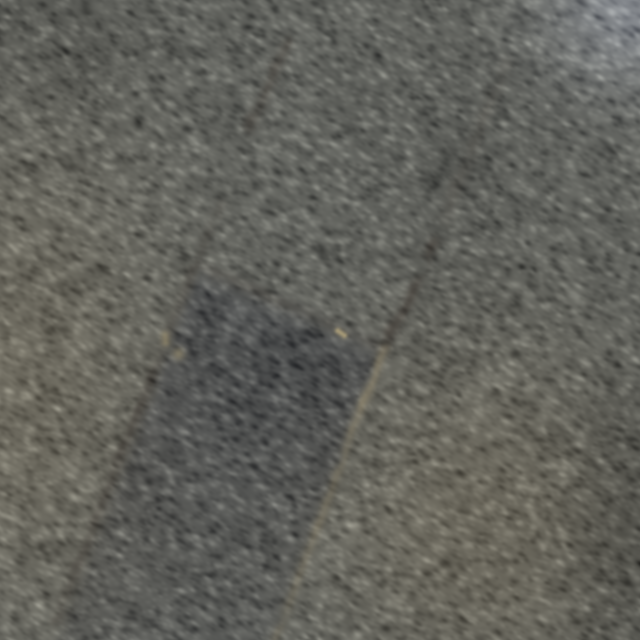
Give the GLSL for this texture, as a Shadertoy shader.

```glsl
float hash(vec2 cell) {
    vec3 q = fract(cell.xyx * vec3(0.1031, 0.1030, 0.0973));
    q += dot(q, q.yzx + 33.33);
    return fract((q.x + q.y) * q.z);
}

// Cellular noise: one soft grain of random tone per jittered cell, about -1 to 1
float grains(vec2 p) {
    vec2 home = floor(p);
    float sum = 0.0;
    for (int j = -1; j <= 1; j++)
    for (int i = -1; i <= 1; i++) {
        vec2 cell = home + vec2(i, j);
        vec2 center = cell + vec2(hash(cell + 7.0), hash(cell + 151.0));
        vec2 d = p - center;
        sum += (2.0 * hash(cell + 311.0) - 1.0) * exp(-4.0 * dot(d, d));
    }
    return sum;
}

vec2 rotate(vec2 p, float angle) {
    float c = cos(angle), s = sin(angle);
    return vec2(c * p.x + s * p.y, c * p.y - s * p.x);
}

// Soft stroke from a to b, 1 on its axis
float stroke(vec2 p, vec2 a, vec2 b, float radius) {
    vec2 ab = b - a;
    float t = clamp(dot(p - a, ab) / dot(ab, ab), 0.0, 1.0);
    float d = length(p - a - ab * t) / radius;
    return exp(-d * d);
}

float glow(vec2 p, vec2 center, vec2 size) {
    vec2 d = (p - center) / size;
    return exp(-dot(d, d));
}

// Broad lighting and warm or cool tint of the stone
vec3 stoneTone(vec2 p) {
    const vec3 coolGrey = vec3(0.386, 0.392, 0.373);
    const vec3 warmGrey = vec3(0.432, 0.417, 0.368);
    float warmth = 0.85 * glow(p, vec2(0.02, 0.40), vec2(0.25, 0.42))
                 + 0.90 * glow(p, vec2(0.76, 0.18), vec2(0.27, 0.30));
    vec3 tone = mix(coolGrey, warmGrey, min(warmth, 1.0));
    tone *= 1.0 - 0.10 * glow(p, vec2(0.0, 1.0), vec2(0.30, 0.16));
    tone *= 1.0 - 0.20 * glow(p, vec2(1.02, 0.12), vec2(0.13, 0.26));
    tone *= 1.0 - 0.07 * glow(p, vec2(0.72, 0.74), vec2(0.16, 0.18));
    tone += vec3(0.15, 0.16, 0.20) * glow(p, vec2(1.0, 1.0), vec2(0.14, 0.13));
    return tone;
}

// Slanted darker slab, fading toward the bottom
float slabMask(vec2 p) {
    float left = 0.306 + (p.y - 0.59) * 0.375;
    float right = 0.60 + (p.y - 0.45) * 0.378;
    float top = 0.59 - (p.x - 0.306) * 0.44;
    float inside = smoothstep(-0.012, 0.025, p.x - left)
                 * smoothstep(-0.012, 0.025, right - p.x)
                 * smoothstep(-0.025, 0.045, top - p.y);
    return inside * mix(0.5, 1.0, smoothstep(0.05, 0.42, p.y));
}

void mainImage(out vec4 fragColor, in vec2 fragCoord) {
    const vec3 slabTint = vec3(0.80, 0.81, 0.86);
    const vec3 darkJoint = vec3(0.285, 0.268, 0.245);
    const vec3 paleJoint = vec3(0.51, 0.48, 0.40);
    const vec3 chipColor = vec3(0.66, 0.61, 0.47);
    const float grainAngle = -0.50;

    vec2 p = fragCoord / iResolution.xy;
    float patches = grains(p * 13.0);
    float blotches = grains(p * 38.0 + 20.0);
    vec2 wobbly = p + 0.004 * vec2(blotches, patches);

    // Stone and slab
    vec3 color = stoneTone(p);
    color *= mix(vec3(1.0), slabTint, slabMask(wobbly));
    color *= 1.0 + 0.035 * patches + 0.04 * blotches;

    // Joints: dark seams, then the worn pale one
    vec2 leftCorner = vec2(0.306, 0.59);
    vec2 rightCorner = vec2(0.60, 0.455);
    vec2 rightBend = vec2(0.684, 0.63);
    float wear = 0.75 + 0.5 * blotches + 0.3 * patches;
    float seam = 0.50 * stroke(wobbly, leftCorner, vec2(0.09, 0.03), 0.009);
    seam = max(seam, 0.75 * stroke(wobbly, rightCorner, rightBend, 0.009));
    seam = max(seam, 0.35 * stroke(wobbly, leftCorner, vec2(0.345, 0.68), 0.009));
    seam = max(seam, 0.45 * stroke(wobbly, vec2(0.39, 0.80), vec2(0.45, 0.935), 0.010));
    seam = max(seam, 0.25 * stroke(wobbly, rightBend, vec2(0.79, 0.90), 0.012));
    seam = max(seam, 0.35 * stroke(wobbly, leftCorner, rightCorner, 0.010));
    color = mix(color, darkJoint, clamp(seam * wear * 1.2, 0.0, 0.9));
    float pale = stroke(wobbly, rightCorner, vec2(0.43, 0.0), 0.008);
    pale *= mix(0.45, 0.85, smoothstep(0.1, 0.3, p.y));
    color = mix(color, paleJoint, clamp(pale * wear, 0.0, 0.85));

    // Fine grain, stretched along one direction
    vec2 along = rotate(p + 0.003 * vec2(patches, -patches), grainAngle);
    float grain = grains(along * vec2(62.0, 112.0) + 200.0);
    float fine = grains(along * vec2(105.0, 170.0) + 400.0);
    float calm = 1.0 - 0.5 * max(seam, pale);
    color += vec3(0.104, 0.104, 0.098) * (grain + 0.35 * fine) * calm;

    // Pale chips
    float chips = 0.9 * stroke(p, vec2(0.528, 0.483), vec2(0.538, 0.476), 0.005);
    chips += 0.5 * stroke(p, vec2(0.258, 0.476), vec2(0.259, 0.465), 0.007);
    chips += 0.5 * glow(p, vec2(0.279, 0.447), vec2(0.010));
    color = mix(color, chipColor, min(chips, 1.0));

    fragColor = vec4(clamp(color, 0.0, 1.0), 1.0);
}
```
